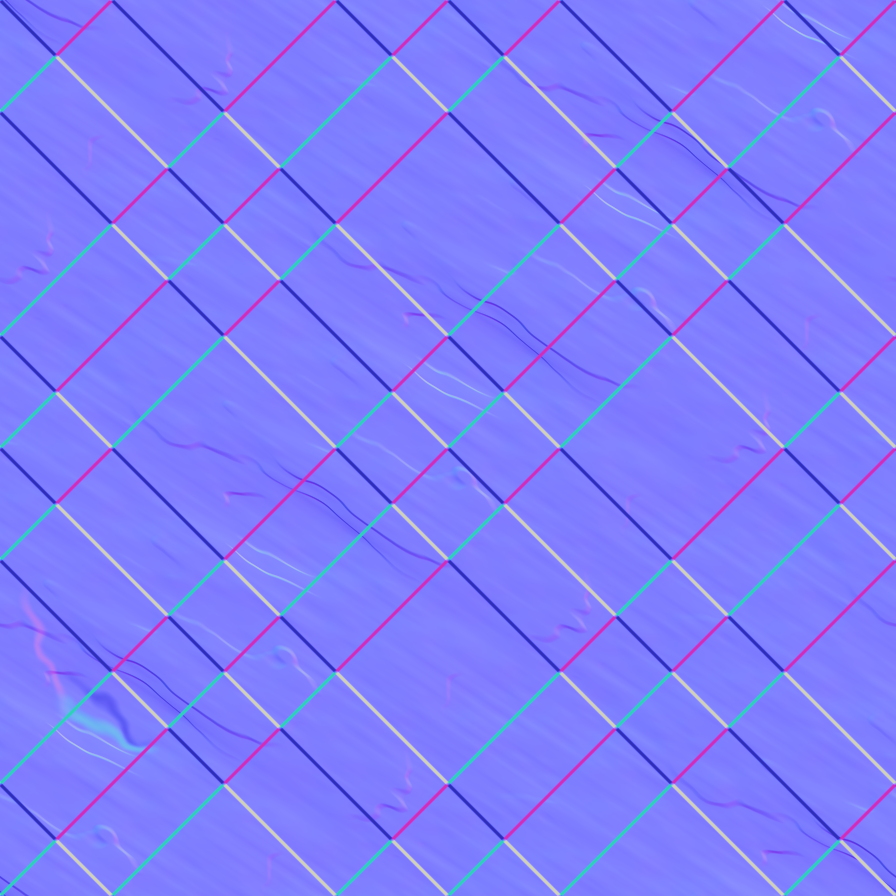
A three.js fragment shader for this texture map:

```glsl
// Normal map of slate cut by thin diagonal grooves: a 2 x 2 repeat of a diamond
// plaid whose cells alternate high and low, so every groove flips its tilt at
// each crossing. The stone is sheared wrapping noise, terraced into chipped layers.
varying vec2 vUv;

float hash(vec2 cell) {
  vec3 h = fract(vec3(cell.xyx) * vec3(0.1031, 0.1030, 0.0973));
  h += dot(h, h.yzx + 33.33);
  return fract((h.x + h.y) * h.z);
}

// Value noise whose lattice repeats after `wrap` cells.
float noise(vec2 p, vec2 wrap) {
  vec2 i = floor(p), f = p - i;
  f = f * f * f * (f * (f * 6.0 - 15.0) + 10.0);
  vec2 a = mod(i, wrap), b = mod(i + 1.0, wrap);
  return mix(mix(hash(a), hash(vec2(b.x, a.y)), f.x),
             mix(hash(vec2(a.x, b.y)), hash(b), f.x), f.y);
}

// Integer shear: x runs along the grain, y across it, and both still tile.
vec2 grainSpace(vec2 uv) {
  return vec2(uv.x - uv.y, 2.0 * uv.x + 3.0 * uv.y);
}

float layers(vec2 q) {
  float sum = 0.0, gain = 0.55;
  vec2 freq = vec2(4.0, 3.0);
  for (int i = 0; i < 4; i++) {
    sum += gain * noise(q * freq + 0.37, freq);
    freq *= 2.0;
    gain *= 0.43;
  }
  return sum;
}

float stoneHeight(vec2 uv, float chipping) {
  vec2 q = grainSpace(uv);
  float level = layers(q) * 4.5;
  float terrace = floor(level) + smoothstep(0.86, 1.0, fract(level));
  float grain = noise(q * vec2(9.0, 36.0), vec2(9.0, 36.0))
              + 1.6 * noise(q * vec2(7.0, 15.0), vec2(7.0, 15.0));
  return 0.0013 * chipping * terrace + 0.0012 * level + 0.00026 * grain;
}

// Soft line from a to b, tapering towards both ends.
float crack(vec2 p, vec2 a, vec2 b, float width) {
  vec2 ab = b - a;
  float t = clamp(dot(p - a, ab) / dot(ab, ab), 0.0, 1.0);
  float d = length(p - a - ab * t);
  return (1.0 - smoothstep(0.0, width, d)) * smoothstep(0.0, 0.3, t) * smoothstep(1.0, 0.8, t);
}

float bump(float d) {
  return 1.0 - smoothstep(0.02, 0.066, abs(d));
}

float flank(float d) {
  return clamp(d / 0.05, -1.0, 1.0);
}

// Grooves at -2, 0 and 2 in every 8 units: x is the side (-1 or 1), y the slope.
vec2 grooves(float t) {
  float m = mod(t + 4.0, 8.0) - 4.0;
  float flip = 1.0 - 2.0 * mod(floor((t + 4.0) / 8.0), 2.0);
  return flip * vec2(flank(m) * flank(m - 2.0) * flank(m + 2.0),
                     bump(m - 2.0) + bump(m + 2.0) - bump(m));
}

void main() {
  vec2 uv = vUv;
  vec2 q = grainSpace(uv);

  // Stone slope, chipped only in scattered patches
  float patches = noise(q * vec2(7.0, 5.0) + 0.5, vec2(7.0, 5.0));
  float chipping = smoothstep(0.45, 0.85, patches);
  float e = 0.0015;
  float h = stoneHeight(uv, chipping);
  vec2 slope = vec2(h - stoneHeight(uv + vec2(e, 0.0), chipping),
                    h - stoneHeight(uv + vec2(0.0, e), chipping)) / e;

  // One deep fracture near the lower left
  vec2 wobble = vec2(noise(uv * 40.0, vec2(40.0)), noise(uv * 40.0 + 17.0, vec2(40.0))) - 0.5;
  vec2 p = uv + 0.018 * wobble;
  slope += vec2(0.42, 0.04) * crack(p, vec2(0.02, 0.35), vec2(0.08, 0.20), 0.009);
  slope += vec2(-0.15, 0.5) * crack(p, vec2(0.06, 0.22), vec2(0.175, 0.155), 0.011);
  slope -= vec2(0.3, 0.3) * crack(p, vec2(0.075, 0.25), vec2(0.17, 0.165), 0.008);

  vec2 tilt = normalize(vec3(slope, 1.0)).xy + vec2(0.0, -0.01);

  // Grooves running down to the right and up to the right
  vec2 falling = grooves(16.0 * (uv.x + uv.y));
  vec2 rising = grooves(16.0 * (uv.x - uv.y));
  tilt *= 1.0 - max(abs(falling.y), abs(rising.y));
  tilt += vec2(-0.64, -0.64) * falling.y * rising.x;
  tilt += vec2(-0.64, 0.64) * rising.y * falling.x;

  vec3 normal = vec3(tilt, sqrt(max(0.0, 1.0 - dot(tilt, tilt))));
  gl_FragColor = vec4(0.5 + 0.5 * normal, 1.0);
}
```
